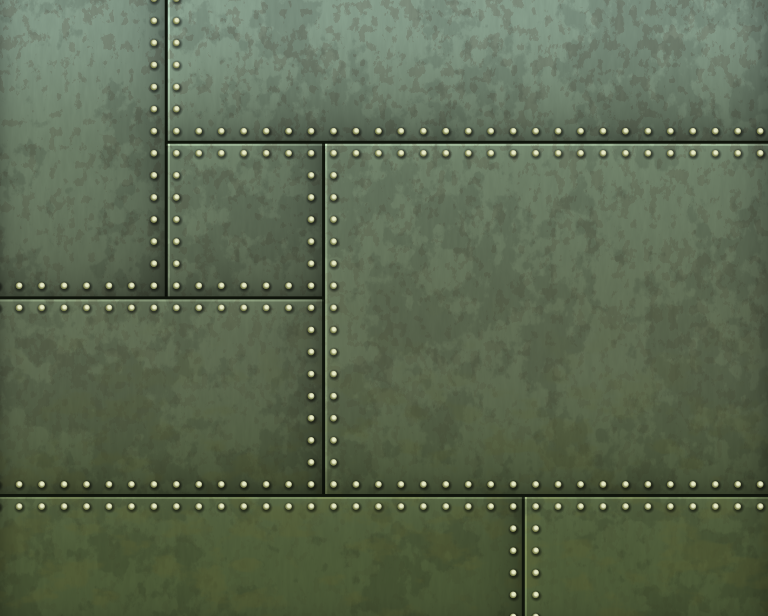
A Shadertoy shader for this texture:

```glsl
// Riveted green armour plates with dark seams and worn, mottled paint.
// Space is measured in rivet spacings with y down, so every rivet sits on an
// integer point and is kept only where a seam passes close by.

const vec2 GRID_SIZE = vec2(34.2, 27.9);
const vec2 GRID_ORIGIN = vec2(0.85, 0.94);

// Seams: position across, start, end, 1 if vertical.
const int SEAM_COUNT = 6;
const vec4 SEAMS[SEAM_COUNT] = vec4[SEAM_COUNT](
    vec4( 6.55, -2.0, 12.55, 1.0), vec4(13.56,  5.5, 21.5, 1.0),
    vec4(22.45, 21.5, 29.0,  1.0), vec4( 5.5,  6.55, 36.0, 0.0),
    vec4(12.55, -2.0, 13.56, 0.0), vec4(21.5,  -2.0, 36.0, 0.0));

// Heavily worn areas: centre and radius.
const int WEAR_COUNT = 7;
const vec3 WEAR[WEAR_COUNT] = vec3[WEAR_COUNT](
    vec3(13.0, 2.2, 2.3), vec3(27.7, 0.0, 3.8), vec3(30.3, 13.6, 3.6),
    vec3(16.7, 16.0, 2.6), vec3(3.2, 16.3, 3.2), vec3(25.0, 7.6, 2.2),
    vec3(20.5, 2.5, 2.2));

float hash(vec2 p) {
    return fract(sin(dot(p, vec2(127.1, 311.7))) * 43758.5453);
}

float noise(vec2 p) {
    vec2 i = floor(p), f = fract(p);
    f = f * f * (3.0 - 2.0 * f);
    return mix(mix(hash(i), hash(i + vec2(1, 0)), f.x),
               mix(hash(i + vec2(0, 1)), hash(i + vec2(1, 1)), f.x), f.y);
}

float fbm(vec2 p) {
    float sum = 0.0, amp = 0.5;
    for (int i = 0; i < 5; i++) {
        sum += amp * noise(p);
        p = mat2(1.6, 1.2, -1.2, 1.6) * p + 7.3;
        amp *= 0.5;
    }
    return sum;
}

// 1 inside a band of the given half width, with a smooth edge.
float band(float d, float halfWidth, float aa) {
    return 1.0 - smoothstep(halfWidth - aa, halfWidth + aa, abs(d));
}

// x runs along the seam, y is the signed distance across it.
vec2 seamSpace(vec2 g, vec4 seam) {
    vec2 q = seam.w > 0.5 ? g.yx : g;
    return vec2(q.x, q.y - seam.x);
}

float seamDistance(vec2 g, vec4 seam) {
    vec2 q = seamSpace(g, seam);
    return length(vec2(q.x - clamp(q.x, seam.y, seam.z), q.y));
}

vec3 paintColor(float t) {
    vec3 c = mix(vec3(0.53, 0.62, 0.55), vec3(0.43, 0.50, 0.41), smoothstep(0.0, 0.27, t));
    c = mix(c, vec3(0.375, 0.425, 0.325), smoothstep(0.2, 0.6, t));
    return mix(c, vec3(0.30, 0.355, 0.22), smoothstep(0.55, 0.95, t));
}

vec3 addWear(vec3 color, vec2 g, float t) {
    float area = 0.0;
    for (int i = 0; i < WEAR_COUNT; i++) {
        vec2 d = (g - WEAR[i].xy) / WEAR[i].z;
        area += exp(-dot(d, d));
    }
    float ragged = 0.55 * fbm(g * 0.42 + 3.0) + 0.45 * fbm(g * vec2(2.2, 1.7));
    float patches = smoothstep(0.48, 0.57, ragged + 0.09 * area);
    float flecks = smoothstep(0.54, 0.64, fbm(g * vec2(3.4, 2.6) + 19.0) + 0.07 * area);
    float moss = smoothstep(0.48, 0.66, fbm(g * vec2(0.8, 1.3) + 41.0));
    color *= 1.0 - 0.10 * patches;
    color = mix(color, color * vec3(0.90, 0.85, 0.84), flecks * (1.0 - 0.75 * t) * 0.8);
    color = mix(color, vec3(0.35, 0.37, 0.20), moss * smoothstep(0.4, 1.0, t) * 0.4);
    return color * (0.96 + 0.08 * fbm(g * vec2(7.0, 1.5)));
}

vec3 addSeam(vec3 color, vec2 g, vec4 seam, float aa) {
    vec2 q = seamSpace(g, seam);
    float span = step(seam.y, q.x) * step(q.x, seam.z);
    float before = max(-q.y, 0.0), after = max(q.y, 0.0);
    float shade = q.y < 0.0 ? 0.22 * exp(-before * 1.4) + 0.10 * exp(-before * 0.4)
                            : -0.08 * exp(-after * 1.3);
    color *= 1.0 - span * shade;
    color = mix(color, color * 1.35 + 0.04, span * band(q.y - 0.12, 0.045, aa) * 0.8);
    return mix(color, vec3(0.06, 0.08, 0.045), span * band(q.y, 0.065, aa));
}

vec3 addRivet(vec3 color, vec2 g, float aa) {
    vec2 id = floor(g + 0.5), d = g - id;
    float nearest = 100.0;
    for (int i = 0; i < SEAM_COUNT; i++) nearest = min(nearest, seamDistance(id, SEAMS[i]));
    float present = step(nearest, 0.8);
    float shadow = 1.0 - smoothstep(0.12, 0.30, length(d - vec2(0.03, 0.05)));
    float light = 1.0 - smoothstep(0.05, 0.17, length(d - vec2(0.025, -0.03)));
    vec3 dome = mix(vec3(0.48, 0.50, 0.29), vec3(0.90, 0.91, 0.79), light);
    color *= 1.0 - 0.5 * shadow * present;
    return mix(color, dome, present * band(length(d), 0.15, aa));
}

void mainImage(out vec4 fragColor, in vec2 fragCoord) {
    vec2 uv = fragCoord / iResolution.xy;
    float t = 1.0 - uv.y;
    vec2 g = vec2(uv.x, t) * GRID_SIZE - GRID_ORIGIN;
    float aa = 0.6 * GRID_SIZE.x / iResolution.x;

    vec3 color = addWear(paintColor(t), g, t);
    // Darker outer edges of the sheet.
    color *= 1.0 - 0.20 * exp(-uv.x * 70.0) - 0.24 * exp((uv.x - 1.0) * 38.0);
    color *= 1.0 - 0.12 * exp(-uv.y * 35.0);
    for (int i = 0; i < SEAM_COUNT; i++) color = addSeam(color, g, SEAMS[i], aa);
    color = addRivet(color, g, aa);
    fragColor = vec4(color, 1.0);
}
```
